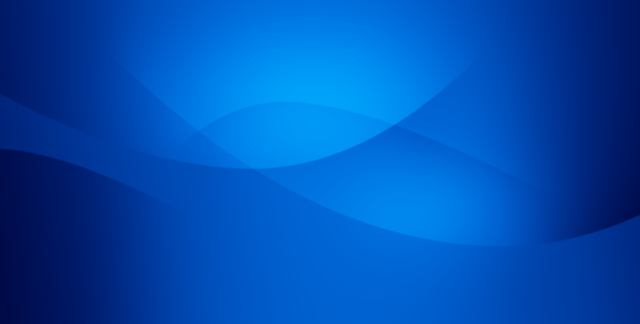
Reproduce this background procedurally as a Shadertoy shader.

```glsl
// Deep blue backdrop with soft glows and four overlapping translucent waves.

// Curves: xy = turning point, in canvas fractions
const vec2 BOWL_POS  = vec2(0.395, 0.479);
const vec2 ARCH_POS  = vec2(0.443, 0.686);
const vec2 SWEEP_POS = vec2(0.785, 0.240);
const vec2 HILL_POS  = vec2(-0.01, 0.541);
// Bend: curvature left and right, then flattening left and right
const vec4 BOWL_BEND  = vec4(1.9, 2.77, 0.7, 0.0);
const vec4 ARCH_BEND  = vec4(-5.1, -3.5, 0.0, 2.7);
const vec4 SWEEP_BEND = vec4(1.58, 2.1, 0.0, 0.0);
const vec4 HILL_BEND  = vec4(-4.2, -4.2, 3.0, 3.0);

// Light levels
const float AMBIENT = 0.03;
const float BODY_LIGHT = 0.35;
const float MAIN_GLOW = 0.25;
const float LOW_GLOW = 0.16;
const float ARCH_SHADE = 0.06;
const float HILL_SHADE = 0.085;
const float SWEEP_RIM = 0.045;
const float SWEEP_SHADE = 0.07;
const float LEFT_VEIL = 0.05;
const float EDGE_PIXELS = 1.2;

// Height of a wave whose two sides bend independently
float wave(float x, vec2 turn, vec4 bend) {
    float d = x - turn.x;
    vec2 side = d < 0.0 ? bend.xz : bend.yw;
    return turn.y + side.x * d * d / (1.0 + side.y * abs(d));
}

float glow(vec2 p, vec2 centre, vec2 radius) {
    vec2 q = (p - centre) / radius;
    return exp(-dot(q, q));
}

// Smooth mask that is one above a wave
float above(float height) {
    float w = EDGE_PIXELS / iResolution.y;
    return smoothstep(-w, w, height);
}

float fadeOut(float start, float end, float x) {
    return 1.0 - smoothstep(start, end, x);
}

// Blue ramp driven by the light level
vec3 blueRamp(float light) {
    return vec3(0.0, light, 0.2 + light * (2.2 - 1.55 * light));
}

void mainImage(out vec4 fragColor, in vec2 fragCoord) {
    vec2 p = fragCoord / iResolution.xy;

    // Signed heights above each wave
    float bowl  = p.y - wave(p.x, BOWL_POS, BOWL_BEND);
    float arch  = p.y - wave(p.x, ARCH_POS, ARCH_BEND);
    float sweep = p.y - wave(p.x, SWEEP_POS, SWEEP_BEND);
    float hill  = p.y - wave(p.x, HILL_POS, HILL_BEND);
    float inBowl = above(bowl);
    float inSweep = above(sweep);

    // Broad body light, darkening towards both sides
    float offset = abs(p.x - mix(0.55, 0.49, p.y)) / 0.4;
    float light = AMBIENT + BODY_LIGHT * exp(-pow(offset, 2.4));

    // Main glow, held by the bowl, with a veil below its left arm
    float bowlFade = fadeOut(0.64, 0.80, p.x);
    float held = mix(1.0, mix(0.15, 1.0, inBowl), bowlFade);
    light += MAIN_GLOW * held * glow(p, vec2(0.49, 0.68), vec2(0.23, 0.26));
    light += LEFT_VEIL * (1.0 - inBowl) * fadeOut(0.05, 0.33, p.x);

    // Lower glow, resting on the sweep
    light += LOW_GLOW * mix(0.5, 1.0, inSweep)
           * glow(p, vec2(0.68, 0.35), vec2(0.15, 0.20));

    // Bright rim on the left of the sweep, shade on its right
    float rim = smoothstep(0.15, 0.25, p.x) * fadeOut(0.55, 0.75, p.x);
    light += SWEEP_RIM * rim * inSweep * exp(-max(sweep, 0.0) / 0.2);
    float rightSide = smoothstep(0.78, 0.95, p.x);
    light -= SWEEP_SHADE * rightSide * inSweep * exp(-max(sweep, 0.0) / 0.25);
    light += SWEEP_RIM * rightSide * (1.0 - inSweep);

    // Thin shade below the arch
    float archFade = smoothstep(0.26, 0.34, p.x) * fadeOut(0.65, 0.92, p.x);
    light -= ARCH_SHADE * archFade * (1.0 - above(arch)) * exp(min(arch, 0.0) / 0.12);

    // Dark hill at the lower left
    light -= HILL_SHADE * (1.0 - above(hill)) * fadeOut(0.10, 0.32, p.x);

    fragColor = vec4(blueRamp(max(light, 0.03)), 1.0);
}
```
